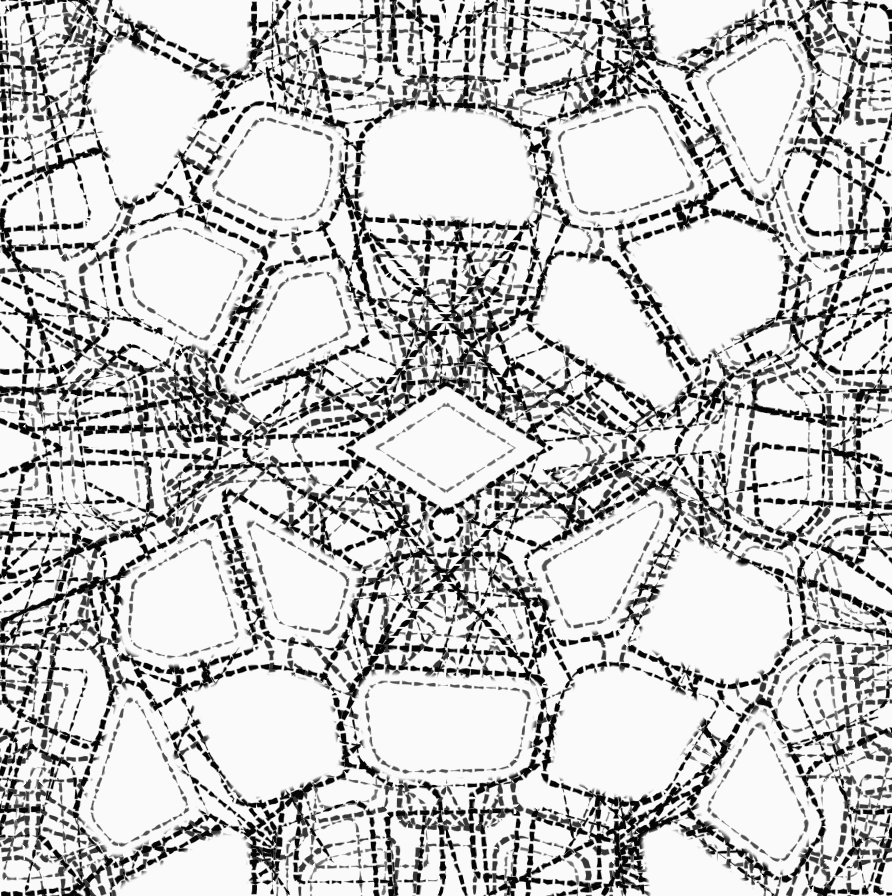
A WebGL 1 fragment shader for this pattern:

```glsl
precision highp float;
// Ragged dashed ink drawing of angular nested polygons, nearly mirrored about both axes.
// Three mirrored Voronoi nets give inset outlines and ray fans; strokes, crossings,
// a central diamond and a ring lie over them. Some cells stay blank. The square tiles.
uniform vec2 u_resolution;

const vec3 PAPER = vec3(0.98);
const vec3 INK = vec3(0.02);
const float JITTER = 0.85;         // mirrored site displacement, in cells
const float DRIFT = 0.16;          // displacement that differs between quadrants
const float ROUNDING = 0.07;       // corner radius of the polygons, in cells
const float BOLD = 0.0053;         // half widths; the canvas is two units wide
const float THIN = 0.0026;
const float SOFT = 0.0021;         // edge softness
const float DASH = 0.027;          // dash period
const float DUTY = 0.78;           // inked part of a dash
const float ROUGH = 0.006;         // wobble of the ink edge
const float BLANK = 0.26;          // share of blank cells
const vec2 DIAMOND = vec2(0.23, 0.145);
const vec2 RING_AT = vec2(0.0, -0.172);
const float RING_RADIUS = 0.034;
const float CROSSING = 0.29;       // height of the crossed lines

float hash(vec2 p) {
  vec3 q = fract(p.xyx * 0.1031);
  q += dot(q, q.yzx + 33.33);
  return fract((q.x + q.y) * q.z);
}
vec2 hash2(vec2 p) { return vec2(hash(p), hash(p + 57.7)); }
float noise(vec2 p) {
  vec2 i = floor(p), f = fract(p);
  return mix(mix(hash(i), hash(i + vec2(1, 0)), f.x),
             mix(hash(i + vec2(0, 1)), hash(i + vec2(1, 1)), f.x), f.y);
}
float smoothMin(float a, float b, float k) {
  float h = max(k - abs(a - b), 0.0) / k;
  return min(a, b) - h * h * k * 0.25;
}
// Ink of a dashed line at distance d, with t running along it.
float stroke(float d, float t, float width) {
  float gap = (abs(fract(t / DASH) - 0.5) - 0.5 * DUTY) * DASH;
  return (1.0 - smoothstep(width - SOFT, width + SOFT, d)) * (1.0 - smoothstep(-SOFT, SOFT, gap));
}
vec2 wrapNode(vec2 n, float cells) { return mod(n + cells, 2.0 * cells) - cells; }
vec2 site(vec2 node, float cells, float seed) {
  vec2 w = wrapNode(node, cells), m = abs(w);
  vec2 mirrored = sign(w) * step(m, vec2(cells - 0.1)) * (hash2(m + seed) - 0.5);
  return node + JITTER * mirrored + DRIFT * (hash2(w + seed + 19.0) - 0.5);
}
// One net: inset outlines, echoes and ray fans; blank is 1 inside empty cells.
float net(vec2 p, vec2 side, float cells, float offset, float seed, float wobble, out float blank) {
  vec2 c = p * cells, base = floor(c - offset + 0.5) + offset, node = base, toSite = vec2(8.0);
  for (int j = -1; j <= 1; j++) for (int i = -1; i <= 1; i++) {
    vec2 n = base + vec2(i, j), r = site(n, cells, seed) - c;
    if (dot(r, r) < dot(toSite, toSite)) { toSite = r; node = n; }
  }
  vec2 id = wrapNode(node, cells);
  float inner = 8.0, nearest = 8.0, along = 0.0, tone = 0.0;
  for (int j = -2; j <= 2; j++) for (int i = -2; i <= 2; i++) {
    if (i == 0 && j == 0) continue;
    vec2 n = node + vec2(i, j), r = site(n, cells, seed) - c;
    vec2 dir = normalize(r - toSite), other = wrapNode(n, cells);
    float e = dot(0.5 * (r + toSite), dir);
    e -= mix(0.02, 0.14, hash(abs(id) * 7.3 + abs(other) * 3.1 + seed));
    if (e < nearest) {
      nearest = e;
      along = dot(c, vec2(-dir.y, dir.x)) / cells;
      tone = hash(id * 5.7 + other * 2.3 + seed);
    }
    inner = smoothMin(inner, e, ROUNDING);
  }
  float empty = step(hash(abs(id) + seed + 23.0), BLANK);
  blank = empty * smoothstep(0.02, 0.06, inner);
  float ink = stroke(abs(inner) / cells + wobble, along, mix(THIN, BOLD, step(0.38, tone)));
  float echo = stroke(abs(inner - 0.1) / cells + wobble, along + 0.01, THIN);
  ink = max(ink, echo * 0.7 * step(0.5, hash(id + seed + 3.0)));
  // Rays from a hub beside the cell, kept inside its outline.
  float turn = 6.2832 * hash(abs(id) + seed + 5.0);
  vec2 v = -toSite * side;
  v = vec2(cos(turn) * v.x + sin(turn) * v.y + 0.75, cos(turn) * v.y - sin(turn) * v.x);
  float spread = mix(0.14, 0.26, hash(abs(id) + seed + 7.0));
  float ray = atan(v.y, v.x) / spread, radius = length(v) / cells;
  float pick = hash(vec2(floor(ray), seed) + id * 3.7);
  float fan = stroke(abs(fract(ray) - 0.5) * spread * radius + wobble, radius + pick * DASH,
                     mix(THIN, BOLD, pick)) * smoothstep(0.0, 0.03, inner) * step(0.25, pick);
  return max(ink, fan * (1.0 - empty) * step(0.5, hash(id + seed + 11.0)));
}
// Long straight strokes, mirrored but partly missing in each quadrant.
float longStrokes(vec2 q, vec2 side, float wobble) {
  float ink = 0.0;
  for (int i = 0; i < 28; i++) {
    vec2 key = vec2(float(i) * 3.0, 41.0);
    float angle = 3.1416 * hash(key + 8.0), shade = hash(key + side * 5.0);
    vec2 dir = vec2(cos(angle), sin(angle)), v = q - hash2(key);
    float t = dot(v, dir), past = max(abs(t) - mix(0.12, 0.32, shade), 0.0);
    float d = length(vec2(past, dot(v, vec2(-dir.y, dir.x))));
    ink = max(ink, stroke(d + wobble, t, mix(THIN, BOLD, step(0.75, shade))) * step(0.25, shade));
  }
  return ink;
}
void main() {
  vec2 p = gl_FragCoord.xy / u_resolution * 2.0 - 1.0;
  vec2 q = abs(p), side = vec2(p.x < 0.0 ? -1.0 : 1.0, p.y < 0.0 ? -1.0 : 1.0);
  float wobble = ROUGH * (noise(p * 110.0 + 200.0) - 0.45), blank, unused;
  float main3 = net(p, side, 3.0, 0.0, 13.0, wobble, blank);
  float ink = max(net(p, side, 3.0, 0.5, 71.0, wobble, unused), longStrokes(q, side, wobble));
  ink = max(ink, 0.8 * net(p, side, 4.0, 0.0, 37.0, wobble, unused));
  ink = max(main3, ink * (1.0 - blank));
  // Crossed lines above and below the centre.
  float arm = abs(q.x - 0.9 * abs(q.y - CROSSING)) * 0.743;
  ink = max(ink, stroke(arm + wobble, q.y * 1.345, BOLD) * step(q.x, 0.17) * step(q.y, 0.5));
  // Cleared diamond with a faint inner echo, and the ring below it.
  vec2 slope = 1.0 / DIAMOND, v = p - RING_AT;
  float d = (dot(q, slope) - 1.0) / length(slope), ring = length(v) - RING_RADIUS;
  float t = dot(q, normalize(vec2(DIAMOND.x, -DIAMOND.y)));
  ink *= smoothstep(-0.01, 0.01, d) * smoothstep(0.005, 0.02, ring);
  ink = max(ink, stroke(abs(d) + wobble, t, BOLD));
  ink = max(ink, 0.6 * stroke(abs(d + 0.04) + wobble, t, THIN));
  ink = max(ink, stroke(abs(ring) + wobble, atan(v.y, v.x) * DASH * 1.1141, BOLD));
  gl_FragColor = vec4(mix(PAPER, INK, ink), 1.0);
}
```
